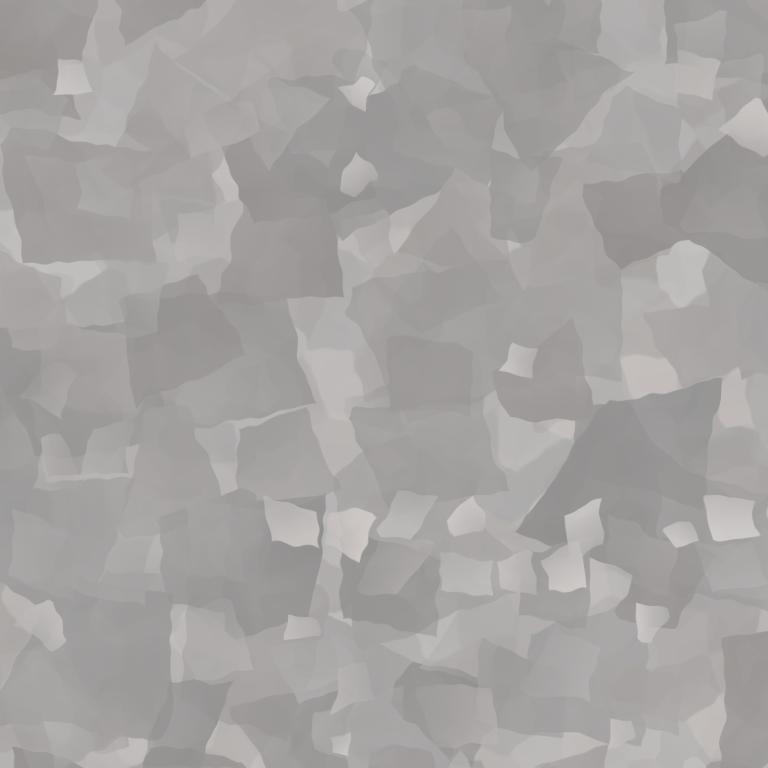
Reproduce this texture procedurally as a WebGL 2 fragment shader.

```glsl
#version 300 es
precision highp float;

uniform vec2 u_resolution;
out vec4 fragColor;

const float TAU = 6.28319;

vec3 hash3(vec2 cell, float seed) {
  vec3 h = fract(vec3(cell, seed) * vec3(0.1031, 0.1030, 0.0973) + 0.137);
  h += dot(h, h.yxz + 33.33);
  return fract((h.xxy + h.yzz) * h.zyx);
}

vec2 direction(float angle) {
  return vec2(cos(angle), sin(angle));
}

float cornerSlope(vec2 cell, vec2 offset, float seed) {
  return dot(direction(TAU * hash3(cell, seed).x), offset);
}

float gradientNoise(vec2 p, float seed) {
  vec2 c = floor(p), f = fract(p);
  vec2 s = f * f * f * (f * (f * 6.0 - 15.0) + 10.0);
  vec2 x = vec2(1.0, 0.0), y = vec2(0.0, 1.0);
  float low = mix(cornerSlope(c, f, seed), cornerSlope(c + x, f - x, seed), s.x);
  float high = mix(cornerSlope(c + y, f - y, seed), cornerSlope(c + 1.0, f - 1.0, seed), s.x);
  return mix(low, high, s.y);
}

vec2 roughen(vec2 p, float scale, float amount, float seed) {
  return p + amount * vec2(gradientNoise(p * scale, seed), gradientNoise(p * scale, seed + 1.0));
}

// Voronoi facets: x is tone, y is warmth, both 0..1 with softened borders
vec2 facets(vec2 p, float scale, float seed) {
  vec2 q = p * scale, base = floor(q), sum = vec2(0.0);
  float total = 0.0;
  for (int j = -1; j <= 1; j++)
    for (int i = -1; i <= 1; i++) {
      vec2 cell = base + vec2(i, j);
      vec3 site = hash3(cell, seed);
      float weight = exp(-50.0 * distance(q, cell + site.xy));
      sum += weight * hash3(cell, seed + 1.0).xy;
      total += weight;
    }
  return sum / total;
}

// Irregular three or four sided polygon, with bevelled corners
float shardDistance(vec2 q, vec3 shape, float radius) {
  float sides = shape.x < 0.4 ? 3.0 : 4.0;
  float turn = sides < 3.5 ? shape.y * TAU : (shape.y - 0.5) * 0.9;
  float d = length(q) - 1.65 * radius;
  for (float k = 0.0; k < 4.0; k++) {
    if (k >= sides) break;
    float wobble = fract(shape.z * 7.3 + k * 0.618) - 0.5;
    float angle = turn + (k + 0.35 * wobble) * TAU / sides;
    d = max(d, dot(q, direction(angle)) - radius * (1.0 + 0.5 * wobble));
  }
  return d;
}

// Paints one scattered layer of shards over a tone and warmth pair
vec2 paintShards(vec2 paint, vec2 p, float scale, float seed, float density,
                 vec2 radii, vec2 tones, float opacity, float softness) {
  vec2 q = p * scale, base = floor(q);
  for (int j = -1; j <= 1; j++)
    for (int i = -1; i <= 1; i++) {
      vec2 cell = base + vec2(i, j);
      vec3 place = hash3(cell, seed);
      vec3 shape = hash3(cell, seed + 1.0);
      vec3 look = hash3(cell, seed + 2.0);
      float chance = density + 0.5 * gradientNoise(cell * 0.37, seed + 3.0);
      if (look.z > chance) continue;
      vec2 local = q - cell - mix(vec2(0.2), vec2(0.8), place.xy);
      float radius = mix(radii.x, radii.y, place.z);
      float d = shardDistance(local, shape, radius);
      float edge = softness * scale;
      float cover = 1.0 - smoothstep(-edge, edge, d);
      float across = dot(local, direction(TAU * fract(look.x * 9.7))) / radius;
      float alpha = cover * clamp(opacity + 0.22 * across, 0.0, 1.0);
      float tone = mix(tones.x, tones.y, look.x) + 0.008 * across;
      paint = mix(paint, vec2(tone, look.y), alpha);
    }
  return paint;
}

void main() {
  float side = min(u_resolution.x, u_resolution.y);
  vec2 p = gl_FragCoord.xy / side;
  float softness = max(0.0012, 0.7 / side);
  vec2 rough = roughen(roughen(p, 11.0, 0.012, 3.0), 38.0, 0.007, 7.0);

  // Pale ground of small facets
  vec2 paint = facets(rough, 15.0, 11.0);
  paint.x = mix(0.655, 0.745, paint.x);

  // Broad dark shards, then translucent overlaps and pale chips
  paint = paintShards(paint, rough, 4.6, 21.0, 1.3, vec2(0.30, 0.46), vec2(0.57, 0.655), 0.86, softness);
  paint = paintShards(paint, rough, 6.3, 31.0, 0.95, vec2(0.28, 0.45), vec2(0.565, 0.65), 0.8, softness);
  paint = paintShards(paint, rough, 9.0, 41.0, 0.45, vec2(0.22, 0.45), vec2(0.60, 0.70), 0.5, softness);
  paint = paintShards(paint, rough, 14.0, 51.0, 0.13, vec2(0.20, 0.42), vec2(0.70, 0.79), 0.85, softness);

  // Faint facets and slow shading inside the shards
  paint.x += 0.018 * (facets(rough, 13.0, 61.0).x - 0.5);
  paint.x += 0.012 * (facets(rough, 24.0, 71.0).x - 0.5);
  paint.x += 0.012 * gradientNoise(p * 7.0, 81.0);

  float warmth = 0.004 + 0.012 * paint.y + 0.06 * max(paint.x - 0.68, 0.0);
  vec3 colour = vec3(paint.x) + warmth * vec3(0.8, -0.2, -0.6);
  fragColor = vec4(colour, 1.0);
}
```
